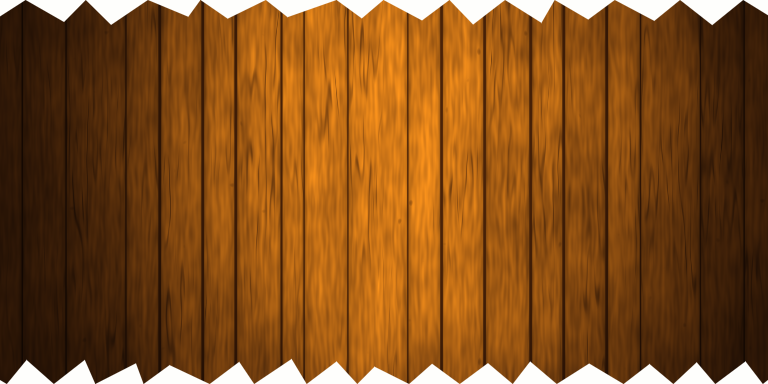
A Shadertoy shader for this texture:

```glsl
// Vignetted wall of worn vertical wooden planks with torn zigzag ends on white.

// Layout along x, as fractions of the canvas width
const int SEAM_COUNT = 8;
const float SEAMS[SEAM_COUNT] = float[](0.0, 0.029, 0.086, 0.164, 0.208, 0.264, 0.307, 0.367);
const float RUN_LENGTH = 0.367;      // where the run of planks starts again
const float MIRROR_START = 0.631;    // where the run continues mirrored
const float THIN_SEAM = 0.0007;      // half widths
const float THICK_SEAM = 0.0016;
const int FIRST_THICK = 4;

// Torn ends, depth as a fraction of the canvas height
const float TOP_VERTICES = 26.0;
const float BOTTOM_VERTICES = 30.0;
const float TOOTH_DEPTH = 0.066;
const float TOOTH_JITTER = 0.8;

// Colours and light
const vec3 WOOD = vec3(0.78, 0.445, 0.088);
const vec3 SEAM_COLOR = vec3(0.29, 0.135, 0.03);
const vec3 PAPER = vec3(0.995, 0.995, 0.99);
const vec3 DARK_TINT = vec3(1.0, 1.1, 0.92);   // exponents that redden the shade
const vec2 LIGHT_CENTER = vec2(0.525, 0.66);
const float EDGE_LIGHT = 0.2;

// Wear
const float PLANK_VARIATION = 0.2;
const float GRAIN_STRENGTH = 0.17;
const float FIBRE_STRENGTH = 0.2;
const float CRACK_STRENGTH = 0.36;
const float STAIN_STRENGTH = 0.34;

float hash(vec2 p) {
    vec3 q = fract(vec3(p.xyx) * 0.1031);
    q += dot(q, q.yzx + 33.33);
    return fract((q.x + q.y) * q.z);
}

vec2 gradient(vec2 cell) {
    float angle = 6.2832 * hash(cell);
    return vec2(cos(angle), sin(angle));
}

float noise(vec2 p) {
    vec2 i = floor(p), f = fract(p);
    vec2 u = f * f * f * (f * (f * 6.0 - 15.0) + 10.0);
    vec2 e = vec2(0.0, 1.0);
    float low = mix(dot(gradient(i), f), dot(gradient(i + e.yx), f - e.yx), u.x);
    float high = mix(dot(gradient(i + e), f - e), dot(gradient(i + 1.0), f - 1.0), u.x);
    return mix(low, high, u.y);
}

float fbm(vec2 p) {
    float sum = 0.0, amplitude = 0.6;
    for (int i = 0; i < 4; i++) {
        sum += amplitude * noise(p);
        p = p * 2.03 + 17.0;
        amplitude *= 0.6;
    }
    return sum;
}

// Jittered zigzag vertex: x in cells, y as height; every other one is deep
vec2 toothVertex(float k, float phase, float seed) {
    float shift = TOOTH_JITTER * (hash(vec2(k + 5.0, seed)) - 0.5);
    float height = TOOTH_DEPTH * mix(0.65, 1.0, hash(vec2(k + 5.0, seed + 9.0)));
    return vec2(k + shift, mod(k + phase, 2.0) < 0.5 ? height : 0.0);
}

// Distance above a zigzag edge, with x and y in canvas heights
float tornEdge(vec2 p, float width, float count, float phase, float seed) {
    float s = p.x / width * count, k = floor(s);
    if (s < toothVertex(k, phase, seed).x) k -= 1.0;
    else if (s > toothVertex(k + 1.0, phase, seed).x) k += 1.0;
    vec2 a = toothVertex(k, phase, seed), b = toothVertex(k + 1.0, phase, seed);
    float slope = (b.y - a.y) / (b.x - a.x);
    return (p.y - a.y - slope * (s - a.x)) / length(vec2(1.0, slope * count / width));
}

void mainImage(out vec4 fragColor, in vec2 fragCoord) {
    vec2 uv = fragCoord / iResolution.xy;
    vec2 p = fragCoord / iResolution.y;
    float aspect = iResolution.x / iResolution.y;

    // Fold x into one run of planks: plain, repeated, mirrored
    float x = uv.x, run = 0.0;
    if (uv.x > MIRROR_START) { x = MIRROR_START + RUN_LENGTH - uv.x; run = 2.0; }
    else if (uv.x > RUN_LENGTH) { x -= RUN_LENGTH; run = 1.0; }

    // Plank index and signed distance to the nearest seam; outer ends have none
    float plank = run * 10.0, seam = 1.0;
    for (int i = (run == 1.0 ? 0 : 1); i < SEAM_COUNT; i++) {
        plank += step(SEAMS[i], x);
        seam = min(seam, abs(x - SEAMS[i]) - (i < FIRST_THICK ? THIN_SEAM : THICK_SEAM));
    }

    // Wavy grain, short fibres and thin cracks, offset per plank
    vec2 g = p + vec2(0.0, 7.3 * plank);
    g.x += 0.010 * noise(g * vec2(9.0, 3.0)) + 0.003 * noise(g * vec2(30.0, 12.0));
    float grain = noise(g * vec2(100.0, 4.0)) + 0.5 * noise(g * vec2(40.0, 2.0));
    float fibre = noise(g * vec2(125.0, 16.0) + 31.0);
    float worn = smoothstep(-0.15, 0.4, noise(g * vec2(8.0, 2.2) + 40.0));
    float contour = abs(noise(g * vec2(52.0, 3.5) + 11.0));
    float crack = smoothstep(0.14, 0.0, contour) * worn
        * smoothstep(-0.3, 0.3, noise(g * vec2(60.0, 9.0) + 90.0));

    // Stains across the planks and a few small knots
    float stain = fbm(p * vec2(5.0, 3.5) + 3.0);
    float speck = smoothstep(0.5, 0.65, noise(g * vec2(34.0, 26.0) + 70.0));

    float tone = 1.0 + PLANK_VARIATION * (hash(vec2(plank, 3.0)) - 0.5);
    tone += GRAIN_STRENGTH * grain + FIBRE_STRENGTH * fibre + STAIN_STRENGTH * stain;
    tone *= (1.0 - CRACK_STRENGTH * crack) * (1.0 - 0.25 * speck);
    vec3 color = WOOD * pow(vec3(max(tone, 0.05)), DARK_TINT);

    // Seams with a soft shadow
    color *= 1.0 - 0.2 * exp(-max(seam, 0.0) / 0.003);
    float pixel = 1.0 / iResolution.x;
    color = mix(SEAM_COLOR, color, smoothstep(-0.6 * pixel, 0.9 * pixel, seam));

    // Light falling off to the sides
    float away = length((uv - LIGHT_CENTER) * vec2(1.0, 0.4));
    float light = mix(1.0, EDGE_LIGHT, smoothstep(0.08, 0.56, away));
    color *= pow(vec3(light), DARK_TINT);

    // Torn top and bottom
    float bottom = tornEdge(p, aspect, BOTTOM_VERTICES, 1.0, 21.0);
    float top = tornEdge(vec2(p.x, 1.0 - p.y), aspect, TOP_VERTICES, 0.0, 47.0);
    float inside = smoothstep(-0.7, 0.7, min(bottom, top) * iResolution.y);
    fragColor = vec4(mix(PAPER, clamp(color, 0.0, 1.0), inside), 1.0);
}
```
